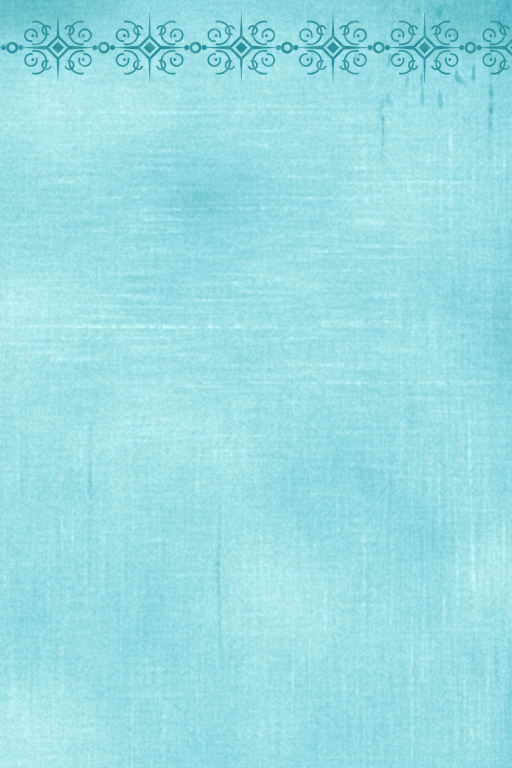
This background is drawn by a WebGL 2 fragment shader. Its source:

```glsl
#version 300 es
precision highp float;
// Worn aqua linen with woven threads, soft stains and a scrollwork border near the top.
uniform vec2 u_resolution;
out vec4 fragColor;

vec2 gradientAt(vec2 cell) {
  vec3 h = fract(cell.xyx * vec3(0.1031, 0.103, 0.0973));
  h += dot(h, h.yzx + 33.33);
  float angle = 6.2832 * fract((h.x + h.y) * h.z);
  return vec2(cos(angle), sin(angle));
}

float noise(vec2 p) {
  vec2 i = floor(p), f = p - i;
  vec2 u = f * f * f * (f * (f * 6.0 - 15.0) + 10.0);
  vec2 e = vec2(0.0, 1.0);
  float low = mix(dot(gradientAt(i), f), dot(gradientAt(i + e.yx), f - e.yx), u.x);
  float high = mix(dot(gradientAt(i + e), f - e), dot(gradientAt(i + e.yy), f - e.yy), u.x);
  return mix(low, high, u.y);
}

float fbm(vec2 p) {
  float sum = 0.0, amp = 1.0;
  for (int i = 0; i < 5; i++) {
    sum += amp * noise(p);
    p = mat2(1.6, 1.2, -1.2, 1.6) * p + 17.3;
    amp *= 0.6;
  }
  return sum;
}

// Soft elliptical spot
float spot(vec2 p, vec2 center, vec2 size) {
  vec2 d = (p - center) / size;
  return exp(-dot(d, d));
}

float ring(vec2 p, vec2 center, float radius) {
  return abs(length(p - center) - radius);
}

// Distance to a tapering spike along x
float spike(vec2 p, float len, float width) {
  return max(abs(p.y) - width * (1.0 - abs(p.x) / len), abs(p.x) - len);
}

// Border motif; one repeat spans 1.0 in x
float ornament(vec2 p) {
  p = abs(vec2(fract(p.x + 0.5) - 0.5, p.y));
  float diamond = (p.x + p.y) * 0.707;
  float d = min(spike(p.yx, 0.38, 0.021), spike(p, 0.4, 0.03));
  d = max(min(d, diamond - 0.1), 0.014 - abs(diamond - 0.06));
  // Scrolls: two curls and the stem that joins them
  float outer = max(ring(p, vec2(0.295, 0.135), 0.065), 0.05 - length(p - vec2(0.24, 0.07)));
  float inner = max(ring(p, vec2(0.125, 0.19), 0.046), 0.04 - length(p - vec2(0.08, 0.17)));
  float stem = max(ring(p, vec2(0.25, 0.16), 0.125), p.x - 0.27);
  d = min(d, min(min(outer, inner), stem) - 0.009);
  d = min(d, length(p - vec2(0.275, 0.13)) - 0.015);
  // Linking ring and beads
  d = min(d, ring(p, vec2(0.5, 0.0), 0.05) - 0.014);
  return min(d, length(p - vec2(0.405, 0.0)) - 0.028);
}

void main() {
  vec2 p = gl_FragCoord.xy / u_resolution.x;
  p.y += 1.497 - u_resolution.y / u_resolution.x;

  // Pale worn areas
  float tone = 0.68 + 0.17 * fbm(p * 4.0 + 4.0);
  tone += 0.24 * spot(p, vec2(0.04, 0.87), vec2(0.2, 0.1));
  tone += 0.17 * spot(p, vec2(0.17, 1.28), vec2(0.25, 0.09));
  tone += 0.15 * spot(p, vec2(0.53, 0.34), vec2(0.16, 0.15));
  tone += 0.2 * spot(p, vec2(0.97, 0.37), vec2(0.08, 0.13));
  tone += 0.22 * spot(p, vec2(0.05, 0.04), vec2(0.13, 0.09));
  tone += 0.11 * spot(p, vec2(0.75, 1.16), vec2(0.22, 0.14));
  tone += 0.1 * spot(p, vec2(0.27, 0.68), vec2(0.25, 0.15));

  // Deeper stains and edges
  tone -= 0.22 * spot(p, vec2(0.38, 1.09), vec2(0.19, 0.1));
  tone -= 0.22 * spot(p, vec2(0.97, 0.86), vec2(0.12, 0.13));
  tone -= 0.16 * spot(p, vec2(0.64, 0.57), vec2(0.16, 0.1));
  tone -= 0.19 * spot(p, vec2(0.84, 0.44), vec2(0.09, 0.14));
  tone -= 0.13 * spot(p, vec2(0.1, 0.26), vec2(0.2, 0.12));
  tone -= 0.42 * spot(p, vec2(0.0, 1.5), vec2(0.2, 0.09));
  tone -= 0.42 * spot(p, vec2(1.0, 1.48), vec2(0.2, 0.12));
  tone -= 0.2 * smoothstep(1.4, 1.5, p.y);
  tone -= 0.13 * smoothstep(0.94, 1.0, p.x) + 0.1 * smoothstep(0.2, 0.0, p.y) * p.x;

  // Woven threads: a faint even weave with sparse bright strands
  float middle = spot(p, vec2(0.5, 0.97), vec2(0.6, 0.38));
  float sides = smoothstep(0.6, 0.95, p.x) + smoothstep(0.9, 0.5, p.y);
  float across = noise(p * vec2(9.0, 140.0)) + 0.5 * noise(p * vec2(22.0, 75.0) + 31.0);
  float along = noise(p * vec2(140.0, 8.0) + 57.0) + 0.5 * noise(p * vec2(70.0, 12.0) + 83.0);
  tone += across * (0.09 + 0.1 * middle) + along * (0.06 + 0.06 * sides);
  float fray = max(0.75 + 1.3 * noise(p * 55.0) + noise(p * 110.0), 0.0);
  float weft = smoothstep(0.15, 0.5, noise(p * vec2(5.0, 95.0) + 11.0));
  float warp = smoothstep(0.15, 0.5, noise(p * vec2(95.0, 4.0) + 71.0));
  tone += fray * (weft * (0.06 + 0.17 * middle) + warp * (0.04 + 0.09 * sides));

  // Paper grain on a turned grid
  vec2 g = mat2(0.8, 0.6, -0.6, 0.8) * p;
  tone += 0.24 * noise(g * 165.0) + 0.13 * noise(g * 85.0 + 9.0) - 0.04;

  // Long frayed strands
  tone += 0.25 * fray * spot(p, vec2(0.36, 1.278), vec2(0.25, 0.003));
  tone += 0.25 * fray * spot(p, vec2(0.42, 0.86), vec2(0.4, 0.004));
  tone += 0.22 * fray * spot(p, vec2(0.65, 0.75), vec2(0.45, 0.003));
  tone += 0.2 * fray * spot(p, vec2(0.88, 1.2), vec2(0.004, 0.2));
  tone += 0.2 * fray * spot(p, vec2(0.84, 0.57), vec2(0.004, 0.16));

  // Dark scratches and flecks
  vec2 s = p + vec2(0.008 * noise(vec2(p.y * 12.0, 2.0)), 0.0);
  tone -= 0.4 * fray * spot(s, vec2(0.428, 0.34), vec2(0.004, 0.12));
  tone -= 0.25 * fray * spot(s, vec2(0.176, 0.57), vec2(0.005, 0.1));
  tone -= 0.5 * fray * spot(s, vec2(0.748, 1.26), vec2(0.004, 0.07));
  tone -= 0.5 * fray * spot(s, vec2(0.958, 1.29), vec2(0.005, 0.07));
  float fleck = smoothstep(0.3, 0.5, noise(p * vec2(60.0, 22.0) + 5.0));
  tone -= 0.6 * fleck * spot(p, vec2(0.88, 1.37), vec2(0.25, 0.13));
  vec3 color = mix(vec3(0.39, 0.75, 0.8), vec3(0.735, 0.94, 0.953), clamp(tone, -0.5, 1.15));

  // Printed border, slightly worn
  float d = ornament((p - vec2(0.1133, 1.404)) / 0.179) * 0.179;
  float ink = smoothstep(0.8, -0.8, d * u_resolution.x) * (0.95 + 0.4 * noise(p * 60.0));
  fragColor = vec4(mix(color, vec3(0.15, 0.56, 0.62), clamp(ink, 0.0, 1.0)), 1.0);
}
```
